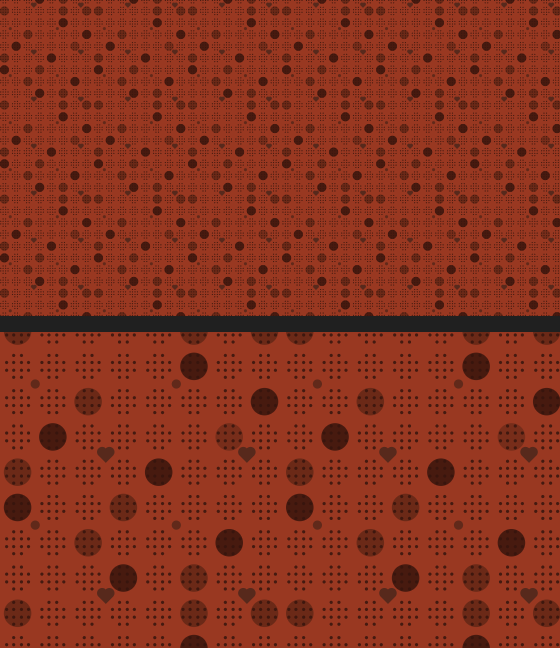
Top, the full canvas; bottom, a detail of the centre.
Write a Shadertoy shader that draws this pattern.

```glsl
// Repeating rust-red tile of dotted rosettes, shaded buttons, hearts and specks.
#define CELL 0.03721               // grid pitch, in canvas heights
#define ORIGIN vec2(0.0139, 0.0347) // first cell centre from the top left
#define DISC_RADIUS 0.39
#define PIP_RADIUS 0.045
#define PIP_NEAR 0.11
#define PIP_FAR 0.31
#define HEART_SIDE 0.29
#define SPECK_RADIUS 0.13
#define GROUND vec3(0.60, 0.22, 0.13)
#define MEDIUM vec3(0.42, 0.16, 0.09)
#define DARK vec3(0.28, 0.10, 0.06)
#define INK vec3(0.21, 0.08, 0.05)

// Per row of the 8 by 8 tile: column of the dark disc, bit mask of medium discs.
const int darkColumn[8] = int[8](-1, 5, 7, 1, 4, 0, 6, 3);
const int mediumMask[8] = int[8](161, 0, 4, 64, 1, 8, 4, 32);

// Coverage of a shape from its signed distance and the pixel width.
float cover(float dist, float pixel) {
    return clamp(0.5 - dist / pixel, 0.0, 1.0);
}

// Rosette of twelve pips, folded into one quadrant.
float rosette(vec2 p) {
    p = abs(p);
    float d = length(p - vec2(PIP_NEAR));
    d = min(d, length(p - vec2(PIP_FAR, PIP_NEAR)));
    d = min(d, length(p - vec2(PIP_NEAR, PIP_FAR)));
    return d - PIP_RADIUS;
}

// Heart: a diamond with a round lobe on each upper edge.
float heart(vec2 p, float side) {
    p.x = abs(p.x);
    float diamond = (p.x + abs(p.y) - 0.707 * side) * 0.707;
    float lobe = length(p - vec2(0.354 * side)) - 0.5 * side;
    return min(diamond, lobe);
}

// Offset to the nearest copy of a motif repeated every four cells.
vec2 everyFour(vec2 p) {
    return mod(p + 2.0, 4.0) - 2.0;
}

void mainImage(out vec4 fragColor, in vec2 fragCoord) {
    // Grid coordinates, counted rightward and downward
    vec2 fromTop = vec2(fragCoord.x, iResolution.y - fragCoord.y) / iResolution.y;
    vec2 grid = (fromTop - ORIGIN) / CELL;
    float pixel = 1.0 / (iResolution.y * CELL);
    vec2 id = floor(grid + 0.5);
    vec2 local = grid - id;
    ivec2 slot = ivec2(mod(id, 8.0));

    vec3 color = GROUND;

    // Discs
    float disc = cover(length(local) - DISC_RADIUS, pixel);
    bool isDark = darkColumn[slot.y] == slot.x;
    bool isMedium = ((mediumMask[slot.y] >> slot.x) & 1) == 1;
    bool isFaint = slot == ivec2(6, 3);
    if (isDark) color = mix(color, DARK, disc);
    else if (isMedium) color = mix(color, MEDIUM, disc * (isFaint ? 0.75 : 1.0));

    // Pips in every cell
    color = mix(color, INK, 0.85 * cover(rosette(local), pixel));

    // Hearts and specks in the gaps between cells
    vec2 heartPos = everyFour(grid - vec2(2.5, 3.53)) * vec2(1.0, -1.0);
    color = mix(color, vec3(0.34, 0.16, 0.11), cover(heart(heartPos, HEART_SIDE), pixel));
    float speck = length(everyFour(grid - vec2(0.5, 1.5))) - SPECK_RADIUS;
    color = mix(color, vec3(0.38, 0.16, 0.10), cover(speck, pixel));

    fragColor = vec4(color, 1.0);
}
```
